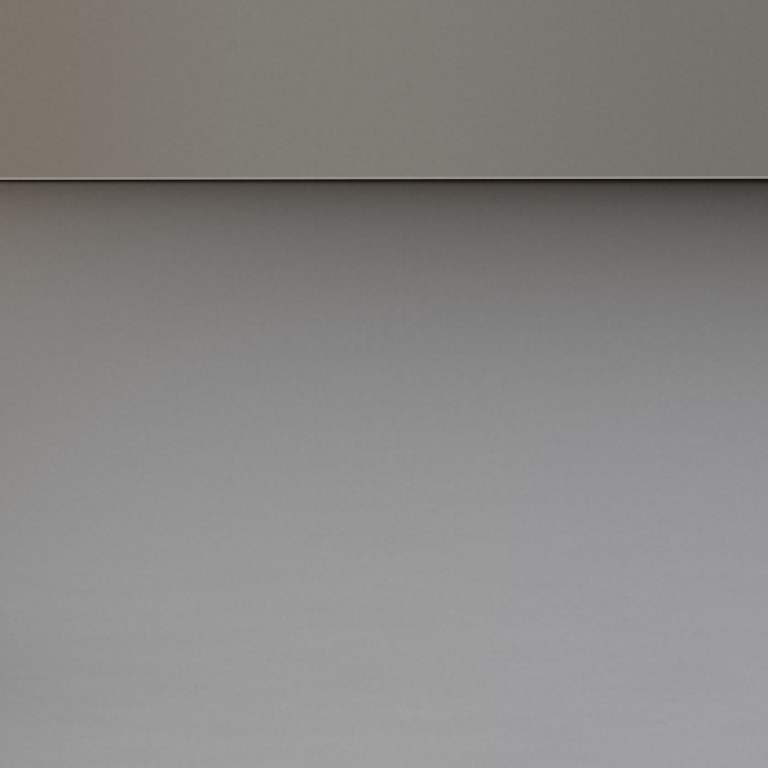
Reproduce this texture procedurally as a WebGL 2 fragment shader.

```glsl
#version 300 es
precision highp float;
// Two brushed metal panels meeting at a thin horizontal seam.
// The lower one fades out of the seam's shadow with exponential falloffs;
// stretched gradient noise adds the brushing, finer noise adds the grain.
uniform vec2 u_resolution;
out vec4 fragColor;

const float SEAM_Y = 0.7665;
const float SEAM_TILT = 0.0015;
const vec3 UPPER_LEFT = vec3(0.485, 0.455, 0.420);
const vec3 UPPER_MID = vec3(0.500, 0.485, 0.462);
const vec3 UPPER_RIGHT = vec3(0.462, 0.450, 0.432);
const vec3 LOWER_LIT = vec3(0.638, 0.638, 0.640);
const vec3 LIP_LIGHT = vec3(0.610, 0.600, 0.575);
const vec3 GAP_DARK = vec3(0.090, 0.070, 0.055);
const vec3 WARM_TINT = vec3(0.022, 0.000, -0.024);
const float WIDE_SHADE = 0.285;
const float WIDE_REACH = 0.24;
const float NEAR_SHADE = 0.10;
const float NEAR_REACH = 0.025;
const float BRUSH_AMOUNT = 0.022;
const float GRAIN_AMOUNT = 0.016;

vec2 hashGradient(vec2 cell) {
  vec2 h = vec2(dot(cell, vec2(127.1, 311.7)), dot(cell, vec2(269.5, 183.3)));
  return 2.0 * fract(sin(h) * 43758.55) - 1.0;
}

float gradientNoise(vec2 p) {
  vec2 i = floor(p), f = fract(p);
  vec2 u = f * f * f * (f * (f * 6.0 - 15.0) + 10.0);
  vec2 e = vec2(1.0, 0.0);
  float low = mix(dot(hashGradient(i), f),
                  dot(hashGradient(i + e.xy), f - e.xy), u.x);
  float high = mix(dot(hashGradient(i + e.yx), f - e.yx),
                   dot(hashGradient(i + e.xx), f - e.xx), u.x);
  return mix(low, high, u.y);
}

// Sum of horizontally stretched octaves
float brushing(vec2 p) {
  float sum = 0.0, weight = 0.5;
  vec2 scale = vec2(5.0, 45.0);
  for (int k = 0; k < 3; k++) {
    sum += weight * gradientNoise(p * scale + float(k) * 17.3);
    scale *= vec2(2.3, 1.9);
    weight *= 0.7;
  }
  return sum;
}

vec3 upperPanel(vec2 p) {
  vec3 color = mix(UPPER_LEFT, UPPER_MID, smoothstep(0.0, 0.35, p.x));
  color = mix(color, UPPER_RIGHT, smoothstep(0.45, 1.0, p.x));
  return color + 0.003 * brushing(p);
}

vec3 lowerPanel(vec2 p, float depth) {
  // Shadow under the seam, deeper towards the right
  float shade = WIDE_SHADE * exp(-depth / WIDE_REACH)
              + NEAR_SHADE * exp(-depth / NEAR_REACH)
              + 0.10 * (p.x - 0.45) * exp(-depth / 0.12);
  // Dimmer left side and a faint dull band near its foot
  float left = exp(-p.x / 0.18);
  shade += 0.035 * left * smoothstep(0.05, 0.35, depth);
  shade += 0.018 * exp(-p.x / 0.3 - pow((p.y - 0.115) / 0.06, 2.0));
  vec3 color = LOWER_LIT - shade;

  // Warm reflection by the seam and the left edge, cool tone at the right
  float warmth = 0.75 * exp(-depth / 0.12) + 0.8 * left * exp(-depth / 0.3);
  color += WARM_TINT * warmth;
  color.b += 0.010 * smoothstep(0.3, 1.0, p.x) * smoothstep(0.1, 0.4, depth);

  // Brush marks strengthen towards the bottom, with sparse darker nicks
  float foot = 1.0 - smoothstep(0.02, 0.40, p.y);
  color += BRUSH_AMOUNT * brushing(p) * mix(0.3, 1.0, foot);
  float nick = gradientNoise(p * vec2(24.0, 210.0) + 5.0);
  return color - 0.05 * foot * smoothstep(0.42, 0.70, nick);
}

void main() {
  vec2 p = gl_FragCoord.xy / u_resolution;
  float px = 1.0 / u_resolution.y;
  float height = p.y - SEAM_Y - SEAM_TILT * (p.x - 0.5);
  float depth = max(-height, 0.0);

  // Panels, joined with a smoothed edge
  vec3 upper = upperPanel(p);
  float lip = 1.0 - smoothstep(0.0008, 0.0012 + px, abs(height - 0.0018));
  upper = mix(upper, LIP_LIGHT, 0.75 * lip);
  vec3 lower = lowerPanel(p, depth);
  float gapWidth = mix(0.0035, 0.0055, p.x);
  lower = mix(lower, GAP_DARK, exp(-pow(depth / gapWidth, 2.0)));
  vec3 color = mix(lower, upper, smoothstep(-0.6 * px, 0.6 * px, height));

  // Fine grain over everything
  float grain = gradientNoise(p * 210.0) + 0.6 * gradientNoise(p * 95.0 + 31.0);
  color += GRAIN_AMOUNT * grain;
  fragColor = vec4(clamp(color, 0.0, 1.0), 1.0);
}
```
